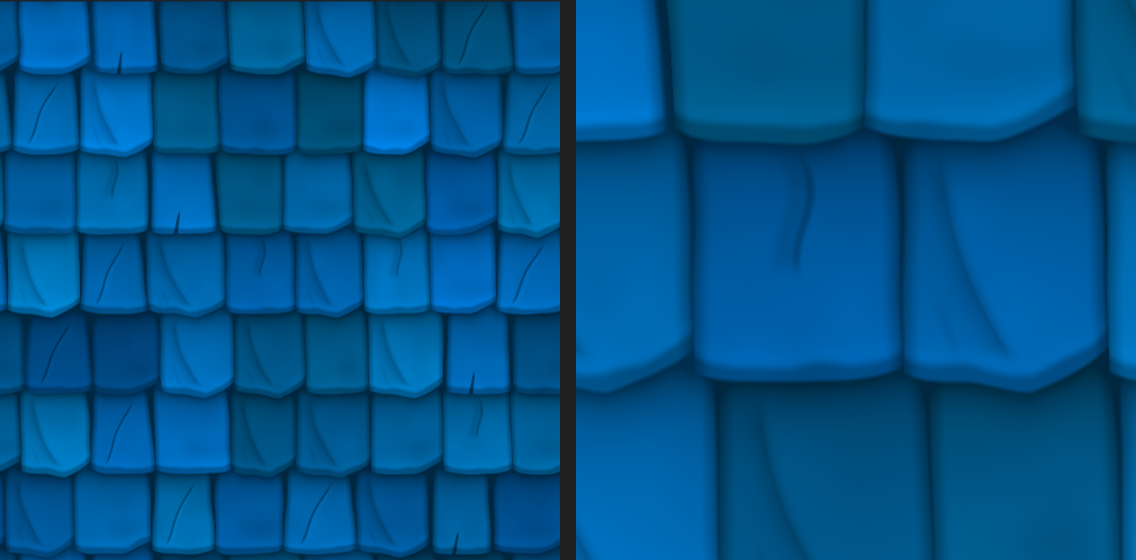
Left: the whole. Right: its middle third, enlarged.
This texture is drawn by a Shadertoy shader. Its source:

```glsl
// Hand-painted blue roof: 8 shingles across, 7 overlapping courses down.
// Courses are painted from the lowest up, each casting a shadow on the one below;
// a hash per shingle picks its width, tone, hue, lower edge and kind of wear.

const vec2 GRID = vec2(8.0, 7.0);

float hash(vec2 p) {
    vec3 q = fract(p.xyx * 0.1031);
    q += dot(q, q.yzx + 33.33);
    return fract((q.x + q.y) * q.z);
}

// Value noise that wraps with the roof
float noise(vec2 p, vec2 freq) {
    p *= freq;
    vec2 i = floor(p), f = fract(p), period = GRID * freq;
    f = f * f * (3.0 - 2.0 * f);
    float a = hash(mod(i, period)), b = hash(mod(i + vec2(1, 0), period));
    float c = hash(mod(i + vec2(0, 1), period)), d = hash(mod(i + 1.0, period));
    return mix(mix(a, b, f.x), mix(c, d, f.x), f.y);
}

// Joint on the left of shingle i; courses sway sideways and joints lean
float seam(float i, float row, float y) {
    vec2 id = mod(vec2(i, row), GRID);
    return i + 0.19 + 0.11 * cos(1.366 * (id.y - 1.6))
         + 0.15 * (hash(id + 13.0) - 0.5)
         + (0.08 * hash(id + 29.0) - 0.075) * (y - 0.5);
}

// Soft stroke of half width w around distance d
float stroke(float d, float w) {
    return 1.0 - smoothstep(w * 0.2, w + 0.02, abs(d));
}

// Brightness factor of the cracks and folds on one shingle
float wear(float u, float y, float kind) {
    float shade = 1.0;
    if (kind < 0.26) {                          // curved fold with a dented left side
        float k = clamp((0.92 - y) / 0.84, 0.0, 1.0);
        float d = u - 0.2 - 0.33 * k * k;
        float fade = smoothstep(0.05, 0.15, y) * smoothstep(1.0, 0.75, y);
        shade -= fade * 0.22 * (d < 0.0 ? exp(d * 12.0) : exp(-d * 40.0));
        shade += fade * 0.05 * smoothstep(0.0, 0.08, d) * exp(-max(d, 0.0) * 4.0);
        shade -= 0.06 * stroke(u - 0.3 + 0.4 * y, 0.02) * smoothstep(0.4, 0.2, y) * fade;
    } else if (kind < 0.43) {                   // diagonal crack
        float d = u - 0.15 - 0.58 * y - 0.025 * sin(y * 9.0);
        float span = smoothstep(0.08, 0.18, y) * smoothstep(0.92, 0.75, y);
        shade -= span * (0.3 * stroke(d, 0.012) - 0.05 * stroke(d - 0.05, 0.03));
    } else if (kind < 0.54) {                   // slit in the lower edge
        float w = 0.03 * (1.0 - y / 0.28);
        shade -= 0.5 * stroke(u - 0.39 - 0.2 * y, max(w, 0.0)) * smoothstep(0.3, 0.2, y);
    } else if (kind < 0.6) {                    // worn split below the top
        float d = u - 0.54 - 0.04 * sin(y * 10.0);
        float span = smoothstep(0.4, 0.52, y) * smoothstep(1.0, 0.8, y);
        shade -= span * (0.2 * stroke(d, 0.015) + 0.1 * stroke(d + 0.06, 0.07));
    } else {                                    // shallow dent
        vec2 q = (vec2(u, y) - vec2(0.64, 0.3)) * vec2(3.5, 8.0);
        shade -= 0.08 * exp(-dot(q, q));
    }
    return shade;
}

void paintCourse(inout vec3 col, vec2 p, float row, float px) {
    float y = p.y - row;
    float i = floor(p.x - 0.2);
    i += step(seam(i + 1.0, row, y), p.x) - step(p.x, seam(i, row, y));
    float left = seam(i, row, y), right = seam(i + 1.0, row, y);
    float u = (p.x - left) / (right - left);
    vec2 id = mod(vec2(i, row), GRID);
    float kind = hash(id + 47.0);
    bool cracked = kind >= 0.26 && kind < 0.43, slit = kind >= 0.43 && kind < 0.54;

    // Lower edge: rounded corners, a tilt, and a broken right corner on some
    float corner = abs(2.0 * u - 1.0);
    float edge = -0.025 + 0.055 * pow(corner, 4.0)
               + 0.06 * (hash(id + 5.0) - 0.35) * (u - 0.5)
               + 0.02 * (noise(p, vec2(4.0)) - 0.5);
    if (kind < 0.26) edge += 0.36 * max(u - 0.62, 0.0) - 0.05 * smoothstep(0.3, 0.62, u);
    else if (kind > 0.6 && kind < 0.74) edge += 0.11 * smoothstep(0.55, 1.0, u);
    float d = y - edge;

    // Shadow on the courses below, continuous across joints
    float drop = mix(edge, 0.03, smoothstep(0.7, 1.0, corner)) - y;
    col *= 1.0 - 0.36 * exp(-max(drop, 0.0) * 14.0);
    col *= 1.0 - 0.24 * exp(-max(-y, 0.0) * 4.5);
    col = max(col, vec3(0.0, 0.15, 0.25));

    // Face tone, soft brushwork and wear
    float tone = pow(mix(hash(id + 3.0), hash(id + 19.0), 0.22), 1.5);
    if (kind >= 0.43 && kind < 0.6) tone = mix(tone, 0.9, 0.4);
    vec3 face = mix(vec3(0.0, 0.285, 0.475), vec3(0.0, 0.485, 0.81), tone);
    face += (hash(id + 61.0) - 0.5) * vec3(0.0, 0.025, -0.065);
    face *= 1.07 - 0.13 * y + 0.08 * (noise(p, vec2(4.0, 3.0)) - 0.5);
    face *= wear(u, y, kind);

    // Thick lower rim and darkened sides; cracked shingles flare, slit ones are narrow
    float rim = 0.06 + 0.03 * noise(p, vec2(6.0, 2.0));
    face *= mix(0.75, 1.0, smoothstep(rim - 0.02, rim + 0.03, d));
    face *= 1.0 + 0.05 * exp(-abs(d - rim - 0.05) * 25.0);
    float side = min(p.x - left, right - p.x);
    float gap = (cracked ? 0.07 : 0.025 * hash(id + 91.0)) * clamp(y, 0.0, 1.0)
              + (slit ? 0.05 : 0.0);
    face *= mix(0.7, 1.0, smoothstep(gap - 0.01, gap + 0.09, side));

    float cover = smoothstep(-px, px + 0.022, d)
                * smoothstep(gap - px - 0.02, gap + px + 0.015, side);
    col = mix(col, face, cover);
}

void mainImage(out vec4 fragColor, in vec2 fragCoord) {
    vec2 uv = fragCoord / iResolution.xy;
    vec2 p = uv * GRID - vec2(0.0, 0.09);
    float px = 0.5 * GRID.x / iResolution.y;
    p.x += 0.025 * (noise(p, vec2(3.0)) - 0.5);

    vec3 col = vec3(0.0, 0.25, 0.41);
    float row = floor(p.y);
    for (float k = -1.0; k <= 1.0; k++) paintCourse(col, p, row + k, px);

    // Thin dark line under the ridge
    col = mix(col, vec3(0.12, 0.13, 0.15), smoothstep(0.9965, 0.9985, uv.y));
    fragColor = vec4(col, 1.0);
}
```
